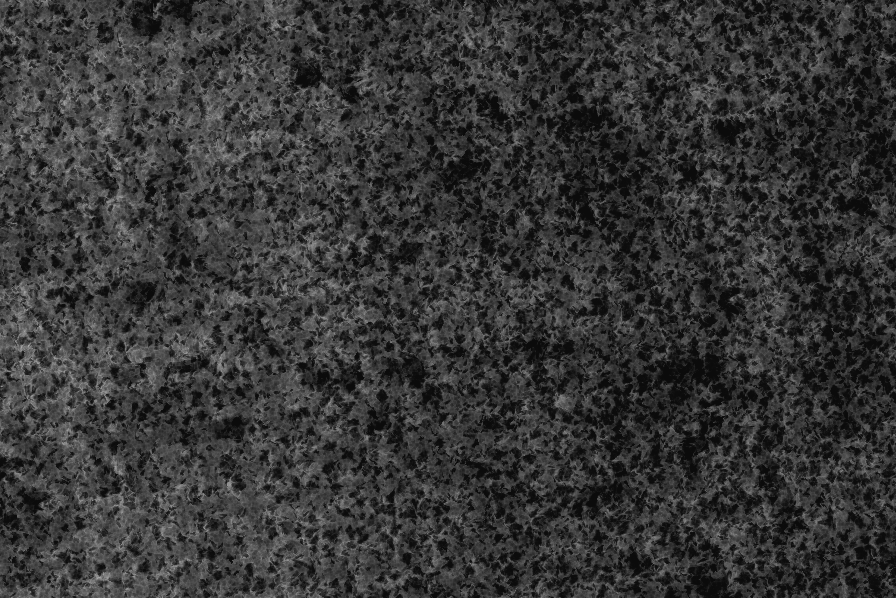
This texture is drawn by a Shadertoy shader. Its source:

```glsl
#define BASE_TONE 0.272
#define SHADE_DROP 0.055
#define CLOUD_GAIN 0.085
#define MOTTLE_GAIN 0.075
#define PIT_DEPTH 0.24
#define RIM_GAIN 0.15
#define GRAIN_GAIN 0.17
#define BLOTCH_DEPTH 0.15
#define VEIN_GAIN 0.07
#define PIT_DENSITY 54.0
#define PORE_DENSITY 104.0
#define GRAIN_DENSITY 190.0

vec3 hash3(vec2 p) {
    vec3 q = fract(p.xyx * vec3(0.1031, 0.1030, 0.0973));
    q += dot(q, q.yxz + 33.33);
    return fract((q.xxy + q.yzz) * q.zyx);
}

// Cellular noise: nearest distance, second distance, random cell value
vec3 cells(vec2 p) {
    vec2 home = floor(p);
    vec3 best = vec3(8.0, 8.0, 0.0);
    for (int y = -1; y <= 1; y++) {
        for (int x = -1; x <= 1; x++) {
            vec2 cell = home + vec2(x, y);
            vec3 rnd = hash3(cell + 71.0);
            float d = length(cell + rnd.xy - p);
            if (d < best.x) best = vec3(d, best.x, rnd.z);
            else best.y = min(best.y, d);
        }
    }
    return best;
}

// Layered, rotated and folded sines
float clouds(vec2 p) {
    float sum = 0.0, amp = 0.5;
    for (int i = 0; i < 5; i++) {
        p = mat2(0.8, 0.6, -0.6, 0.8) * p * 1.7 + 3.1;
        p += 0.8 * sin(p.yx * 1.1 + float(i));
        sum += amp * sin(p.x) * sin(p.y);
        amp *= 0.6;
    }
    return sum;
}

// Dark hollow in the middle of some cells
float hollow(vec3 cell, float rarity) {
    return smoothstep(0.58, 0.22, cell.x) * smoothstep(rarity, rarity + 0.35, cell.z);
}

// Pale ridge along cell borders
float rim(vec3 cell) {
    return 1.0 - smoothstep(0.0, 0.32, cell.y - cell.x);
}

void mainImage(out vec4 fragColor, in vec2 fragCoord) {
    vec2 p = fragCoord / iResolution.y;
    float broad = clouds(p * 7.0);
    float mottle = clouds(p * 42.0 + 9.0);
    float shade = smoothstep(0.3, 1.0, p.x + 0.25 * broad);

    // Ragged outlines
    vec2 ragged = p + 0.007 * vec2(mottle, clouds(p * 50.0 + 27.0));
    ragged += 0.002 * sin(ragged.yx * 410.0 + 3.0 * mottle);

    // Stone body
    float tone = BASE_TONE - SHADE_DROP * (shade - 0.5);
    tone += CLOUD_GAIN * broad + MOTTLE_GAIN * mottle;

    // Pits, pores and their pale rims
    vec3 pit = cells(ragged * PIT_DENSITY * vec2(1.0, 0.88));
    vec3 pore = cells(ragged * PORE_DENSITY + 40.0);
    float rarity = 0.45 - 0.2 * shade - 0.3 * mottle;
    float pits = max(hollow(pit, rarity), 0.8 * hollow(pore, rarity));
    float crust = smoothstep(-0.35, 0.6, mottle + 0.5 * broad);
    tone += RIM_GAIN * crust * (0.6 * rim(pit) + 0.6 * rim(pore)) * (1.0 - 0.3 * shade);
    tone -= PIT_DEPTH * pits;

    // Thin mineral veins
    float vein = 1.0 - smoothstep(0.0, 0.07, abs(clouds(p * 15.0 + 5.0)));
    tone += VEIN_GAIN * vein * smoothstep(0.0, 0.5, broad + 0.2) * (1.0 - 0.5 * shade);

    // Sparse dark blotches
    vec3 blotch = cells((p + 0.02 * vec2(mottle, broad)) * 15.0 + 12.0);
    float stain = smoothstep(0.46, 0.25, blotch.x + 0.25 * mottle);
    tone -= BLOTCH_DEPTH * stain * smoothstep(0.86, 0.93, blotch.z);

    // Fine grain
    vec3 grain = cells(p * GRAIN_DENSITY);
    tone += GRAIN_GAIN * (0.7 * (grain.z - 0.5) + 0.6 * (grain.x - 0.45));

    // Soft floor keeps the deepest pits from clipping
    tone = 0.04 + 0.5 * (tone - 0.04 + sqrt((tone - 0.04) * (tone - 0.04) + 0.002));
    fragColor = vec4(vec3(clamp(tone, 0.0, 0.85)), 1.0);
}
```
